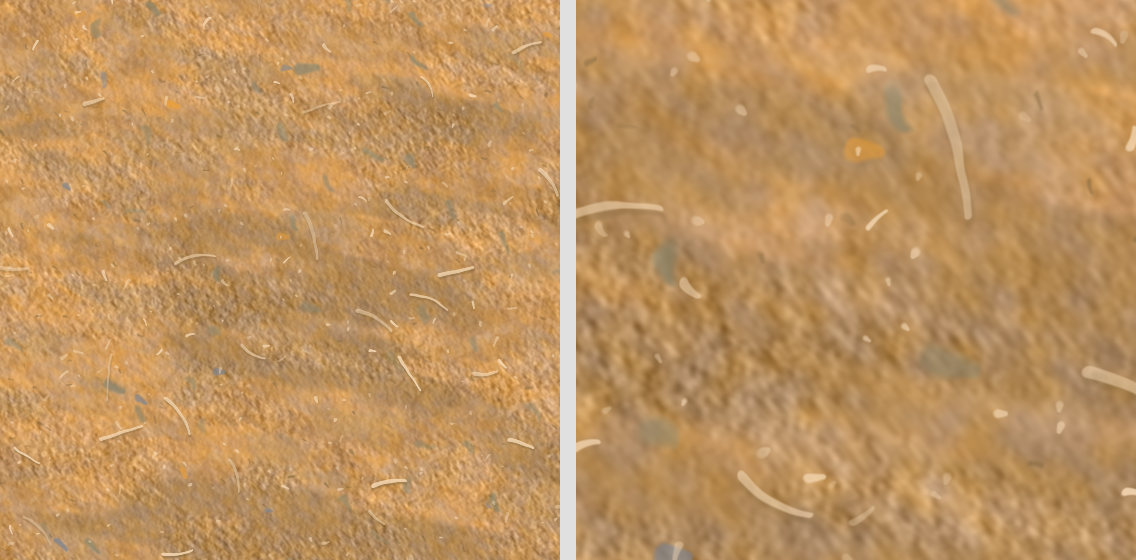
Left: the whole. Right: its middle third, enlarged.
A three.js fragment shader for this texture:

```glsl
// Dry sandy soil seen at a slant: drifting ochre, tan and brown patches under
// a fine slanted grain, littered with grey chips, pale flecks and stiff twigs.
// Patches come from fractal noise, litter from jittered cells of capsules.

varying vec2 vUv;

const vec3 OCHRE = vec3(0.85, 0.63, 0.38);
const vec3 BROWN = vec3(0.765, 0.57, 0.35);
const vec3 TAN   = vec3(0.81, 0.63, 0.43);
const vec3 DUST  = vec3(0.74, 0.585, 0.40);
const vec3 SHADE = vec3(0.67, 0.52, 0.34);
const vec3 STRAW = vec3(0.97, 0.86, 0.72);
const vec3 CHIP  = vec3(0.54, 0.52, 0.42);
const vec3 BLUE  = vec3(0.50, 0.52, 0.56);
const vec3 AMBER = vec3(0.92, 0.62, 0.22);
const vec3 PIT   = vec3(0.52, 0.41, 0.25);

const float PATCH_SLOPE = -0.16;   // radians, drift of the broad patches
const float GRAIN_SLOPE = -0.65;   // radians, lie of the fine grain
const float GRAIN_SCALE = 120.0;
const float GRAIN_RELIEF = 0.15;
const float MOTTLE = 0.10;
const float EDGE = 0.0009;         // softness of the litter outlines

float hash(vec2 p) {
  return fract(sin(dot(p, vec2(127.1, 311.7))) * 43758.5453);
}

mat2 rotation(float a) {
  return mat2(cos(a), sin(a), -sin(a), cos(a));
}

float noise(vec2 p) {
  vec2 i = floor(p), f = fract(p);
  f = f * f * (3.0 - 2.0 * f);
  float low = mix(hash(i), hash(i + vec2(1.0, 0.0)), f.x);
  float high = mix(hash(i + vec2(0.0, 1.0)), hash(i + vec2(1.0, 1.0)), f.x);
  return mix(low, high, f.y);
}

float fbm(vec2 p) {
  float sum = 0.0, amp = 0.53;
  for (int i = 0; i < 4; i++) {
    sum += amp * noise(p);
    p = rotation(0.5) * p * 2.03 + 17.3;
    amp *= 0.5;
  }
  return sum;
}

// Coverage of scattered bent capsules; size holds half length and half width.
float litter(vec2 uv, float cells, float seed, float density,
             vec2 size, float spread, float bend, float soft) {
  vec2 home = floor(uv * cells);
  float cover = 0.0;
  for (int y = -1; y <= 1; y++) {
    for (int x = -1; x <= 1; x++) {
      vec2 cell = home + vec2(float(x), float(y));
      vec2 key = cell + seed;
      vec2 centre = (cell + vec2(hash(key + 3.1), hash(key + 7.7))) / cells;
      float angle = GRAIN_SLOPE + spread * (hash(key + 11.3) - 0.5);
      vec2 q = (uv - centre) * rotation(angle);
      float halfLength = size.x * mix(0.35, 1.0, hash(key + 19.9));
      float along = q.x / halfLength;
      q.y += bend * halfLength * (hash(key + 23.5) - 0.5) * along * along;
      float halfWidth = size.y * mix(0.5, 1.0, hash(key + 29.1)) * (1.0 - 0.25 * along);
      float d = length(vec2(max(abs(q.x) - halfLength, 0.0), q.y)) - halfWidth;
      float shape = 1.0 - smoothstep(-soft, soft, d);
      float strength = mix(0.4, 1.0, hash(key + 31.7));
      cover = max(cover, shape * strength * step(hash(key), density));
    }
  }
  return cover;
}

float relief(vec2 g) {
  return noise(g) - noise(g + vec2(0.4, 0.6));
}

vec3 soil(vec2 uv) {
  vec2 p = uv * rotation(PATCH_SLOPE);
  vec3 color = mix(BROWN, OCHRE, smoothstep(0.42, 0.64, fbm(p * vec2(11.0, 25.0) + 4.0)));
  color = mix(color, TAN, 0.8 * smoothstep(0.48, 0.66, fbm(p * vec2(17.0, 33.0) + 31.0)));
  color = mix(color, DUST, 0.75 * smoothstep(0.50, 0.68, fbm(p * vec2(7.0, 18.0) + 57.0)));
  color = mix(color, SHADE, 0.8 * smoothstep(0.52, 0.70, fbm(p * vec2(3.0, 12.0) + 83.0)));

  // Fine grain in two sizes, lit from the upper left, rougher in some patches
  vec2 g = uv * rotation(GRAIN_SLOPE) * GRAIN_SCALE * vec2(0.8, 1.1);
  float fine = 0.75 * relief(g) + 0.6 * relief(rotation(0.4) * g * 1.9 + 23.0);
  float rough = mix(0.6, 1.35, smoothstep(0.3, 0.7, noise(p * vec2(9.0, 18.0) + 7.0)));
  float mottle = fbm(g * 0.35 + 13.0) - 0.5;
  color += GRAIN_RELIEF * rough * fine + MOTTLE * mottle;

  // Faint shifts between warm and grey grains
  float tint = noise(g * 0.6 + 71.0) - 0.5;
  return color + tint * vec3(0.05, 0.01, -0.09);
}

void main() {
  vec2 uv = vUv;
  vec3 color = soil(uv);
  vec2 wobble = vec2(noise(uv * 60.0), noise(uv * 60.0 + 40.0)) - 0.5;
  vec2 ragged = uv + 0.007 * wobble;
  vec2 stiff = uv + 0.003 * wobble;

  // Grey-green chips and rare coloured scraps, half sunk in the sand
  color = mix(color, CHIP, 0.75 * litter(ragged, 13.0, 5.0, 0.3, vec2(0.017, 0.007), 1.4, 0.4, 0.004));
  color = mix(color, BLUE, 0.8 * litter(ragged, 11.0, 41.0, 0.08, vec2(0.010, 0.006), 2.0, 0.3, 0.002));
  color = mix(color, AMBER, 0.8 * litter(ragged, 11.0, 67.0, 0.07, vec2(0.009, 0.006), 2.0, 0.3, 0.002));

  // Dark pits and pale grit
  color = mix(color, PIT, 0.6 * litter(ragged, 34.0, 151.0, 0.16, vec2(0.005, 0.0022), 1.5, 0.3, 0.0015));
  color = mix(color, STRAW, 0.65 * litter(uv, 38.0, 173.0, 0.15, vec2(0.002, 0.0022), 3.0, 0.0, EDGE));

  // Short splinters, then long twigs with a thin shadow
  float splinters = litter(stiff, 22.0, 97.0, 0.13, vec2(0.009, 0.0027), 4.0, 0.3, EDGE);
  float shadow = litter(stiff + vec2(-0.001, 0.004), 8.0, 131.0, 0.25, vec2(0.043, 0.0034), 2.2, 0.45, 0.002);
  float twigs = litter(stiff, 8.0, 131.0, 0.25, vec2(0.043, 0.0034), 2.2, 0.45, EDGE);
  color = mix(color, PIT, 0.5 * shadow);
  color = mix(color, STRAW, 0.85 * splinters);
  color = mix(color, STRAW, 0.85 * twigs);

  gl_FragColor = vec4(clamp(color, 0.0, 1.0), 1.0);
}
```
